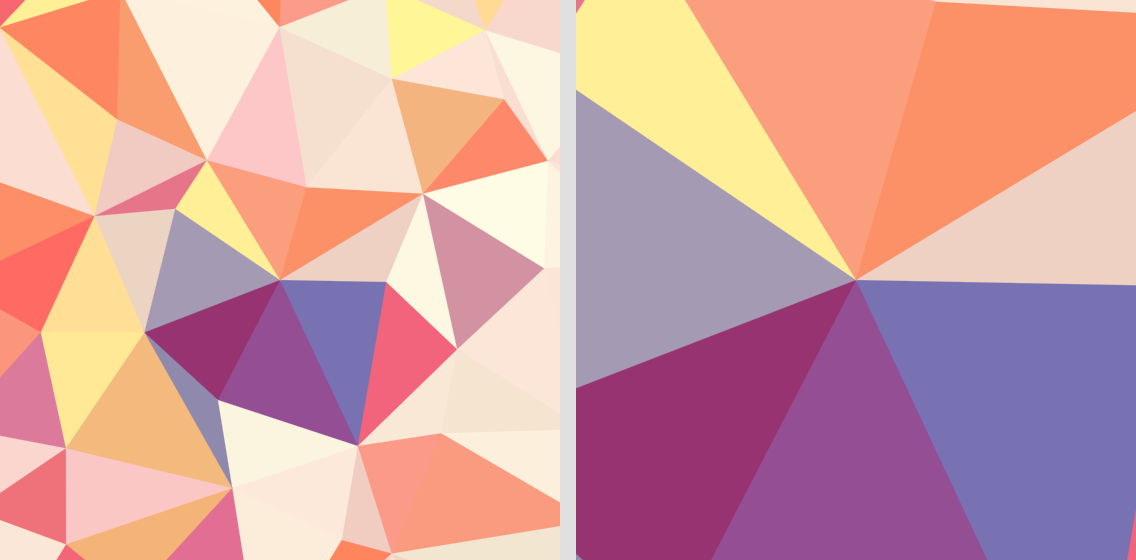
Left: the whole. Right: its middle third, enlarged.
Give the GLSL for this background, as a WebGL 1 fragment shader.

```glsl
precision highp float;
// Low-poly mosaic: flat triangles in creams and corals around a dark violet hub.

uniform vec2 u_resolution;

const float CELLS = 4.9; // grid cells across the canvas

vec2 hash2(vec2 p) {
  vec3 q = fract(p.xyx * vec3(0.1031, 0.1030, 0.0973));
  q += dot(q, q.yzx + 33.33);
  return fract((q.xx + q.yz) * q.zy);
}

// Grid vertex pushed inside a disc small enough that no triangle flips;
// the vertex at the origin stays put as the hub.
vec2 vertex(vec2 id) {
  vec2 h = hash2(id + 57.0);
  float angle = 6.2832 * h.x;
  float reach = mix(0.16, 0.34, h.y) * step(0.5, length(id));
  return id + reach * vec2(cos(angle), sin(angle));
}

// Signed distance to the line a-b, positive on its left.
float side(vec2 p, vec2 a, vec2 b) {
  vec2 e = normalize(b - a);
  return e.x * (p.y - a.y) - e.y * (p.x - a.x);
}

float coverage(vec2 p, vec2 a, vec2 b, vec2 c, float pixel) {
  float d = min(side(p, a, b), min(side(p, b, c), side(p, c, a)));
  return clamp(d / pixel + 0.5, 0.0, 1.0);
}

// Flat colour from the centroid (canvas units, centred) and the triangle's id.
vec3 facetColor(vec2 centroid, vec2 id, float half_) {
  // Evenly spread sequences keep the colour shares balanced.
  float pick = fract(dot(id, vec2(0.7549, 0.5698)) + 0.38 * half_ + 0.2);
  float family = fract(dot(id, vec2(0.6180, 0.3247)) + 0.55 * half_ + 0.1);
  vec2 v = hash2(id + vec2(113.0, 71.0) + 31.0 * half_);
  float accent = v.y * v.y;

  // Dark violets and slates gather below left of the hub.
  if (length(centroid + vec2(0.05, 0.08)) < 0.18) {
    vec3 violet = mix(vec3(0.60, 0.18, 0.42), vec3(0.56, 0.44, 0.74), v.x);
    vec3 slate = mix(vec3(0.36, 0.31, 0.74), vec3(0.33, 0.43, 0.52), v.x);
    slate = mix(slate, vec3(0.66, 0.62, 0.70), v.y);
    return family < 0.5 ? violet : slate;
  }

  // Pale tones dominate the right side and the rim.
  float vivid = pick - 0.45 * centroid.x + 0.4 * (0.36 - length(centroid));
  if (vivid < 0.5) {
    float blush = clamp(v.x - 0.6 * centroid.x, 0.0, 1.0);
    vec3 pale = mix(vec3(1.0, 0.99, 0.90), vec3(0.99, 0.78, 0.78), blush);
    return mix(pale, vec3(0.88, 0.78, 0.70), 0.6 * accent);
  }

  // Yellow leans to the upper left, coral and pink fill the rest.
  float yellowShare = 0.24 + 0.35 * (centroid.y - centroid.x);
  if (family < yellowShare) {
    return mix(vec3(1.0, 0.85, 0.58), vec3(1.0, 0.98, 0.60), v.x);
  }
  if (family < mix(yellowShare, 1.0, 0.54)) {
    vec3 coral = mix(vec3(1.0, 0.50, 0.30), vec3(0.99, 0.58, 0.56), v.x);
    return mix(coral, vec3(0.95, 0.74, 0.50), accent);
  }
  vec3 pink = mix(vec3(1.0, 0.42, 0.38), vec3(0.94, 0.32, 0.53), v.x);
  return mix(pink, vec3(0.75, 0.64, 0.74), accent);
}

void main() {
  float size = min(u_resolution.x, u_resolution.y);
  mat2 turn = mat2(cos(0.35), sin(0.35), -sin(0.35), cos(0.35));
  vec2 p = turn * (gl_FragCoord.xy - 0.5 * u_resolution) / size * CELLS;
  float pixel = 1.2 * CELLS / size;
  vec2 home = floor(p);
  vec4 sum = vec4(0.0);

  // Split each nearby cell into two triangles and blend them by coverage.
  for (int j = -1; j <= 1; j++) {
    for (int i = -1; i <= 1; i++) {
      vec2 id = home + vec2(float(i), float(j));
      vec2 a = vertex(id);
      vec2 b = vertex(id + vec2(1.0, 0.0));
      vec2 c = vertex(id + vec2(1.0, 1.0));
      vec2 d = vertex(id + vec2(0.0, 1.0));

      // Prefer the shorter diagonal; the cells at the hub always meet in it.
      float parity = 1.0 - 2.0 * mod(id.x + id.y, 2.0);
      float hub = 1.0 - step(1.0, length(id + 0.5));
      float bias = parity * (0.3 + 4.0 * hub);
      if (distance(a, c) > distance(b, d) + bias) {
        vec2 first = a;
        a = b; b = c; c = d; d = first;
      }

      float w0 = coverage(p, a, b, c, pixel);
      float w1 = coverage(p, a, c, d, pixel);
      vec2 g0 = (a + b + c) / 3.0 * turn / CELLS;
      vec2 g1 = (a + c + d) / 3.0 * turn / CELLS;
      sum += w0 * vec4(facetColor(g0, id, 0.0), 1.0);
      sum += w1 * vec4(facetColor(g1, id, 1.0), 1.0);
    }
  }
  gl_FragColor = vec4(sum.rgb / max(sum.a, 0.001), 1.0);
}
```
